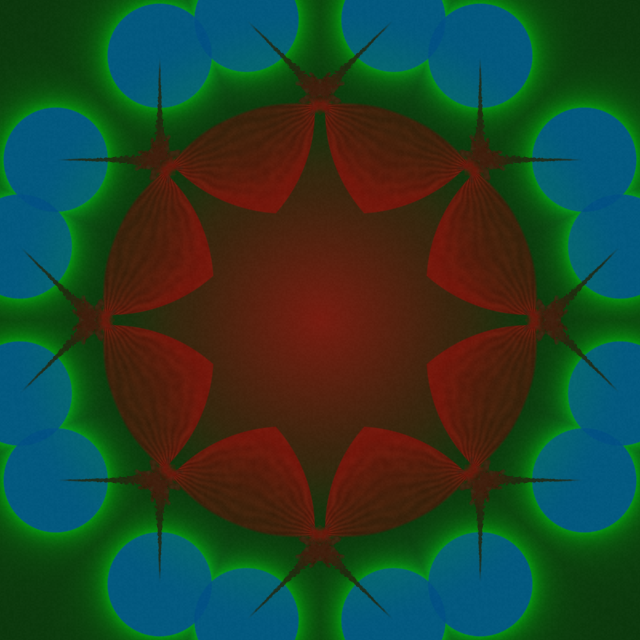
Reproduce this background procedurally as a WebGL 1 fragment shader.

```glsl
precision highp float;
// An eightfold kaleidoscope: a glowing red core inside a wreath of veined petals,
// with jagged knots whose thorns pierce a ring of overlapping blue discs.
// The plane is folded into one half sector, where each part is a distance function.

uniform vec2 u_resolution;

#define SECTOR 0.785398
#define DISC_POS vec2(0.469, 0.1148)
#define DISC_RADIUS 0.0815
#define KNOT_RADIUS 0.334
#define THORN_START 0.354
#define PETAL_CENTER vec2(0.327, 0.249)
#define PETAL_RADIUS 0.241
#define PETAL_OUTER 0.338
#define VEIN_COUNT 34.0
#define GRAIN 0.018

const vec3 CORE_RED = vec3(0.47, 0.11, 0.065);
const vec3 DUSK_BROWN = vec3(0.23, 0.145, 0.055);
const vec3 DARK_GREEN = vec3(0.045, 0.215, 0.05);
const vec3 GLOW_GREEN = vec3(-0.02, 0.27, 0.0);
const vec3 PETAL_RED = vec3(0.45, 0.09, 0.045);
const vec3 PETAL_BROWN = vec3(0.23, 0.135, 0.045);
const vec3 KNOT_BROWN = vec3(0.25, 0.115, 0.05);
const vec3 THORN_DARK = vec3(0.13, 0.15, 0.06);
const vec3 DISC_TEAL = vec3(0.02, 0.40, 0.44);
const vec3 DISC_BLUE = vec3(0.01, 0.35, 0.50);
const vec3 LENS_BLUE = vec3(0.0, 0.31, 0.52);

float hash(vec2 p) {
  return fract(sin(dot(p, vec2(127.1, 311.7))) * 43758.5453);
}

float noise(vec2 p) {
  vec2 i = floor(p), f = fract(p);
  f = f * f * (3.0 - 2.0 * f);
  return mix(mix(hash(i), hash(i + vec2(1.0, 0.0)), f.x),
             mix(hash(i + vec2(0.0, 1.0)), hash(i + 1.0), f.x), f.y);
}

// Coverage of a shape from its signed distance
float fill(float d, float soft) {
  return clamp(0.5 - d / soft, 0.0, 1.0);
}

// Mirror the plane into one half sector; x runs along the knot axis
vec2 foldSector(vec2 p) {
  float a = abs(mod(atan(p.x, p.y) + 0.5 * SECTOR, SECTOR) - 0.5 * SECTOR);
  return length(p) * vec2(cos(a), sin(a));
}

vec3 background(float r, float disc, float neighbor) {
  vec3 c = mix(CORE_RED, DUSK_BROWN, clamp(r / 0.2, 0.0, 1.0));
  c = mix(c, DARK_GREEN, smoothstep(0.19, 0.35, r));
  float d = max(disc, 0.0);
  float halo = exp(-d / 0.016) + 0.35 * exp(-d / 0.05) * smoothstep(0.28, 0.42, r);
  float pocket = exp(-(d + max(neighbor, 0.0)) / 0.05);
  return c + GLOW_GREEN * halo + vec3(0.0, 0.03, 0.06) * pocket;
}

vec3 petalColor(vec2 q, float r, float inner) {
  vec2 k = q - vec2(KNOT_RADIUS, 0.0);
  float turn = atan(k.y, -k.x);
  float red = 0.85 * (1.0 - smoothstep(0.18, 0.345, r));
  red += 0.45 * exp(inner / 0.022) + 0.4 * exp(-length(k) / 0.03);
  float wobble = 3.0 * noise(q * 45.0);
  float veins = sin(turn * VEIN_COUNT + wobble) * exp(-length(k) / 0.08);
  float mottle = noise(q * 95.0) - 0.5;
  return mix(PETAL_BROWN, PETAL_RED, clamp(red, 0.0, 1.0))
       + vec3(0.05, 0.015, 0.01) * (veins + 0.7 * mottle);
}

void main() {
  float size = min(u_resolution.x, u_resolution.y);
  float px = 1.5 / size;
  vec2 p = (gl_FragCoord.xy - 0.5 * u_resolution) / size;
  vec2 q = foldSector(p);
  float r = length(p);

  // Nearest disc and its partner across the sector's middle line
  vec2 mirrored = 0.707107 * vec2(q.x + q.y, q.x - q.y);
  float disc = length(q - DISC_POS) - DISC_RADIUS;
  float neighbor = length(mirrored - DISC_POS) - DISC_RADIUS;
  vec3 color = background(r, min(disc, neighbor), max(disc, neighbor));

  // Petals: an inner arc cut off by a gently swelling outer rim
  float inner = length(q - PETAL_CENTER) - PETAL_RADIUS;
  float outer = r - PETAL_OUTER - 0.007 * smoothstep(0.0, 0.3, atan(q.y, q.x));
  float petal = fill(inner, px) * fill(outer, px * 2.0);
  color = mix(color, petalColor(q, r, inner), petal);

  // Discs, teal toward the core, with a darker lens at each overlap
  vec3 discColor = mix(DISC_TEAL, DISC_BLUE, smoothstep(0.39, 0.49, r));
  color = mix(color, discColor, fill(min(disc, neighbor), px));
  color = mix(color, LENS_BLUE, 0.75 * fill(max(disc, neighbor), px));

  // Ragged star around the knot, with a bright red heart
  vec2 k = q - vec2(THORN_START, 0.0);
  float rough = noise(q * 190.0);
  float rays = pow(0.5 + 0.5 * cos(8.0 * atan(k.y, k.x) + 3.14159), 2.0);
  float star = length(k) - 0.020 - 0.016 * rays - 0.014 * (rough - 0.5);
  color = mix(color, KNOT_BROWN + 0.07 * (rough - 0.5), 0.8 * fill(star, 0.008));
  vec2 heart = abs(q - vec2(KNOT_RADIUS, 0.0)) - vec2(0.012, 0.017);
  float heartGlow = fill(max(heart.x, heart.y) + 0.006 * rough, 0.009);
  color = mix(color, PETAL_RED, 0.75 * heartGlow);

  // Thorn tapering from the knot to the disc center
  float along = dot(k, vec2(0.707107));
  float across = abs(k.x - k.y) * 0.707107;
  float width = 0.016 * exp(-20.0 * along) * (0.45 + 0.9 * noise(q * 330.0)) + 0.0004;
  float thorn = fill(across - width, px) * step(0.0, along);
  thorn *= 1.0 - smoothstep(0.13, 0.163, along);
  vec3 thornColor = mix(KNOT_BROWN, THORN_DARK, smoothstep(0.02, 0.06, along));
  color = mix(color, thornColor, 0.85 * thorn);

  color += GRAIN * (noise(p * 400.0) - 0.5);
  gl_FragColor = vec4(clamp(color, 0.0, 1.0), 1.0);
}
```
